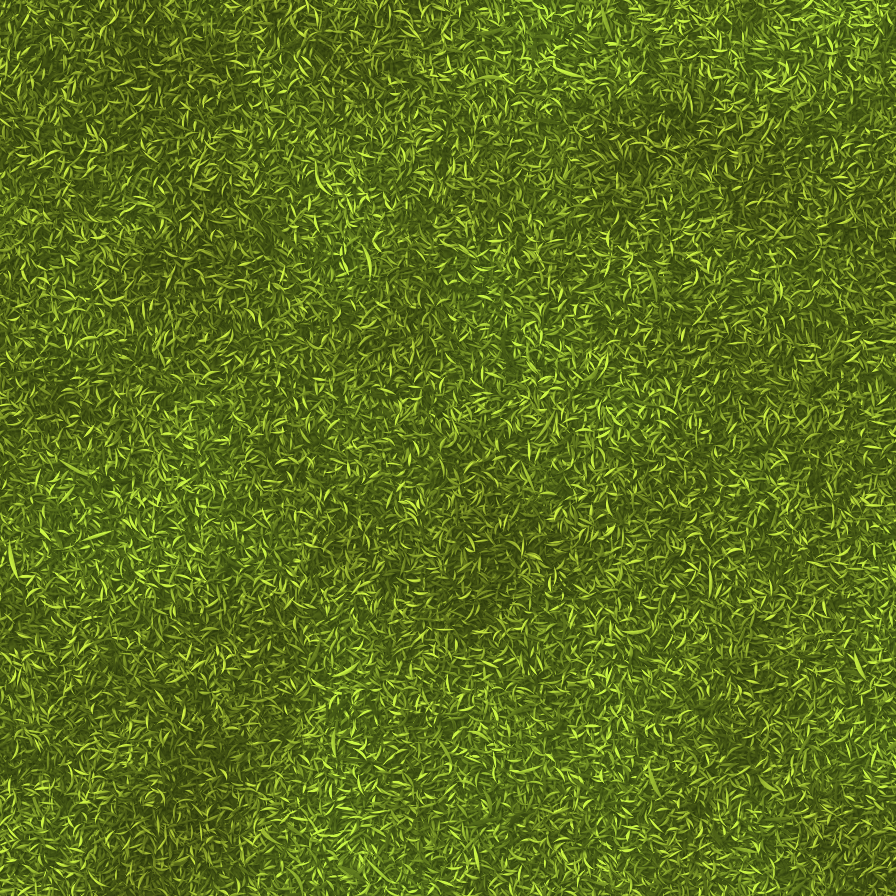
Reproduce this texture procedurally as a WebGL 1 fragment shader.

```glsl
precision highp float;
// Dense lawn seen from above: short, thin, curved blades lying in many directions.
// Jittered grids of tapered blades are stacked from dark and deep to bright and high,
// each blade shading those below; one tone value is then mapped to a green ramp.

uniform vec2 u_resolution;

const int LAYERS = 8;
const float PI = 3.14159;
const vec2 LIGHT = vec2(-0.6, 0.8);
const vec3 DARK_GREEN = vec3(0.18, 0.24, 0.05);
const vec3 BRIGHT_GREEN = vec3(0.71, 0.84, 0.23);

// Four random values from a cell, without sine
vec4 hash4(vec2 p) {
  vec4 h = fract(p.xyxy * vec4(0.1031, 0.1030, 0.0973, 0.1099));
  h += dot(h, h.wzxy + 33.33);
  return fract((h.xxyz + h.yzzw) * h.zywx);
}

float valueNoise(vec2 p) {
  vec2 cell = floor(p);
  vec2 f = fract(p);
  f = f * f * (3.0 - 2.0 * f);
  float low = mix(hash4(cell).x, hash4(cell + vec2(1.0, 0.0)).x, f.x);
  float high = mix(hash4(cell + vec2(0.0, 1.0)).x, hash4(cell + vec2(1.0)).x, f.x);
  return mix(low, high, f.y);
}

// Broad lush and worn areas, about -0.5 to 0.5
float lushness(vec2 uv) {
  return 0.6 * valueNoise(uv * 5.0 + 17.0) + 0.4 * valueNoise(uv * 13.0 + 41.0) - 0.5;
}

// Lays one blade over the tone; offset is measured from the blade's middle
float drawBlade(float tone, vec2 offset, float angle, vec2 halfSize,
                float bend, float bladeTone, float pixel) {
  vec2 axis = vec2(cos(angle), sin(angle));
  vec2 normal = vec2(-axis.y, axis.x);
  float along = dot(offset, axis) / halfSize.x;
  float side = dot(offset, normal) + bend * halfSize.x * (along * along - 0.4);
  float taper = halfSize.y * (1.0 - along * along);
  float facing = dot(normal, LIGHT);

  // Shadow falls away from the light
  float shadowGap = abs(side + halfSize.y * facing) - taper;
  float shadow = 1.0 - smoothstep(0.0, halfSize.y * 1.7, shadowGap);
  shadow *= 1.0 - smoothstep(0.8, 1.15, abs(along));
  tone *= 1.0 - 0.42 * shadow;

  // Lit and dark edges, with a brighter tip
  float roundness = clamp(side / halfSize.y, -1.0, 1.0) * facing;
  float lit = bladeTone * (1.0 + 0.25 * roundness + 0.15 * along);
  float coverage = clamp((taper - abs(side)) / pixel + 0.5, 0.0, 1.0);
  return mix(tone, lit, coverage);
}

// One jittered grid of blades; density is the chance of a blade in a cell
float grassLayer(float tone, vec2 uv, float cellSize, vec2 halfSize,
                 float density, float brightness, float seed, float pixel) {
  vec2 home = floor(uv / cellSize);
  for (int y = -1; y <= 1; y++) {
    for (int x = -1; x <= 1; x++) {
      vec2 cell = home + vec2(float(x), float(y));
      vec4 place = hash4(cell + seed * 37.0);
      vec4 look = hash4(cell + seed * 53.0 + 211.0);
      if (place.z < density) {
        vec2 middle = (cell + place.xy) * cellSize;
        float flow = valueNoise(middle * 15.0 + 73.0);
        float angle = 2.0 * PI * flow + 2.8 * (place.w - 0.5);
        vec2 size = halfSize * vec2(mix(0.55, 1.1, look.x), mix(0.75, 1.25, look.y));
        float bladeTone = (0.14 + 1.05 * pow(look.z, 1.4)) * brightness;
        tone = drawBlade(tone, uv - middle, angle, size, 0.7 * (look.w - 0.5),
                         bladeTone, pixel);
      }
    }
  }
  return tone;
}

void main() {
  vec2 uv = gl_FragCoord.xy / u_resolution.y;
  float pixel = 1.0 / u_resolution.y;
  float lush = lushness(uv);

  // Shaded thatch under the blades
  float tone = 0.05 + 0.28 * valueNoise(uv * 260.0);

  // Short blades, deepest first
  for (int i = 0; i < LAYERS; i++) {
    float height = float(i) / float(LAYERS - 1);
    tone = grassLayer(tone, uv, 0.0135, vec2(0.0108, 0.00135), 0.95,
                      mix(0.62, 1.1, height), float(i) + 1.0, pixel);
  }

  // Longer, broader blades in the lush tufts
  float tuftDensity = 0.3 * smoothstep(-0.12, 0.25, lush);
  tone = grassLayer(tone, uv, 0.032, vec2(0.023, 0.0021), tuftDensity, 0.95, 21.0, pixel);

  // Patch brightness and fine grain
  tone = tone * (1.0 + 0.5 * lush) + 0.12 * lush;
  tone += 0.1 * (valueNoise(uv * 420.0 + 9.0) - 0.5);

  vec3 color = mix(DARK_GREEN, BRIGHT_GREEN, clamp(tone, -0.18, 1.2));
  color.r *= 1.0 - 0.12 * lush;
  gl_FragColor = vec4(color, 1.0);
}
```
